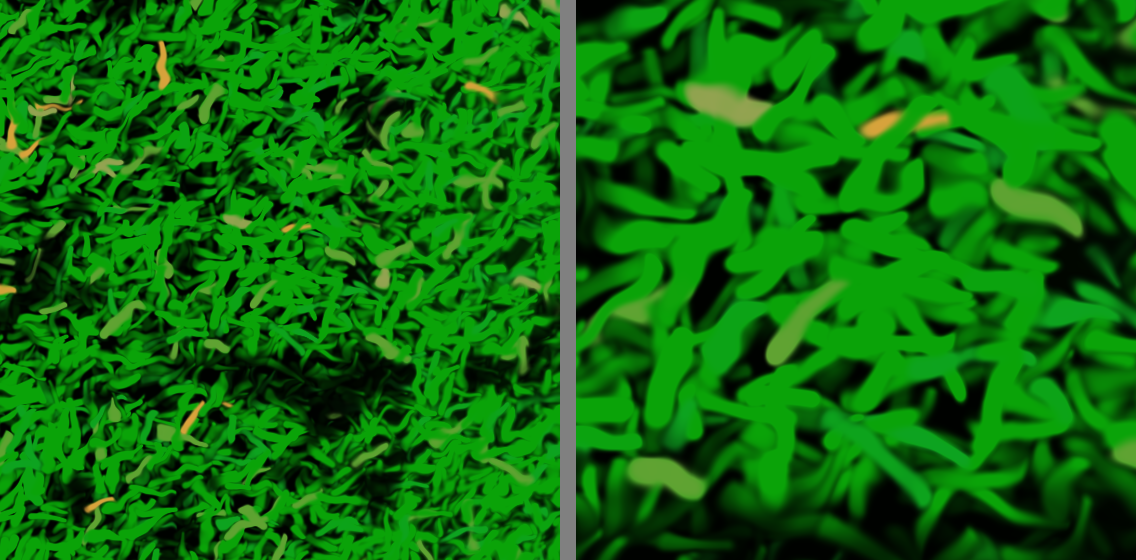
Left, the full canvas; right, a detail of the centre.
Write a WebGL 1 fragment shader that draws this texture.

```glsl
precision highp float;
uniform vec2 u_resolution;

// Dense lawn seen from above: layers of short curved blades are scattered on
// jittered grids and painted from dark and deep to bright and near, each one
// shading what lies beneath. A few are pale, straw-coloured or rusty.

vec4 hash4(vec3 p) {
    vec4 q = fract(p.xyzx * vec4(0.1031, 0.1030, 0.0973, 0.1099));
    q += dot(q, q.wzxy + 33.33);
    return fract((q.xxyz + q.yzzw) * q.zywx);
}

float noise(vec2 p) {
    vec2 i = floor(p), f = fract(p);
    f = f * f * (3.0 - 2.0 * f);
    float a = hash4(vec3(i, 7.0)).x;
    float b = hash4(vec3(i + vec2(1.0, 0.0), 7.0)).x;
    float c = hash4(vec3(i + vec2(0.0, 1.0), 7.0)).x;
    float d = hash4(vec3(i + 1.0, 7.0)).x;
    return mix(mix(a, b, f.x), mix(c, d, f.x), f.y);
}

// Fresh green, some of it cooler
vec3 grassColor(float tone, float tint) {
    vec3 fresh = vec3(0.06, 1.0, 0.05) * tone;
    vec3 cool = vec3(0.09, 0.97, 0.26) * tone;
    return mix(fresh, cool, smoothstep(0.80, 1.0, tint) * 0.7);
}

// Colour of one blade; only near blades may be dry
vec3 bladeColor(float tone, float kind, float tint, float depth) {
    vec3 color = grassColor(tone, tint);
    float light = clamp(tone * 2.5, 0.35, 1.05);
    if (depth > 0.6) {
        if (kind > 0.900) color = vec3(0.40, 0.68, 0.21) * light;
        if (kind > 0.970) color = vec3(0.62, 0.68, 0.34) * light;
        if (kind > 0.984) color = vec3(0.62, 0.46, 0.17) * light;
        if (kind > 0.997) color = vec3(0.66, 0.15, 0.06) * light;
    }
    return color;
}

// Deepens the shade and lifts sunlit green up to a ceiling, keeping the hue
vec3 develop(vec3 color) {
    float lifted = 0.64 * smoothstep(-0.01, 0.43, color.g);
    return color * min(lifted / max(color.g, 0.01), 1.7);
}

void main() {
    vec2 uv = gl_FragCoord.xy / u_resolution.y;

    // Uneven outlines, clumps of shade, and softer focus to the right
    vec2 wobble = vec2(noise(uv * 42.0), noise(uv * 42.0 + 51.0)) - 0.5;
    vec2 p = uv + 0.014 * wobble;
    float clump = noise(uv * 9.0) * 0.55 + noise(uv * 21.0 + 23.0) * 0.45;
    float blur = smoothstep(0.55, 0.95, uv.x + 0.3 * (noise(uv * 3.0) - 0.5));
    float soft = mix(0.0042, 0.0075, blur);
    float patchLight = mix(0.24, 1.08, smoothstep(0.18, 0.58, clump + 0.1 * blur));
    patchLight *= 0.80 + 0.40 * noise(uv * 3.5 + 9.0);
    float grain = 0.70 + 0.60 * noise(uv * 62.0);

    vec3 color = mix(vec3(0.002, 0.02, 0.0), vec3(0.01, 0.12, 0.01), blur);
    const float cellSize = 0.062;

    for (int layer = 0; layer < 11; layer++) {
        float depth = float(layer) / 10.0;
        vec2 grid = p / cellSize + vec2(0.37, 0.61) * float(layer);
        vec2 home = floor(grid);

        for (int k = 0; k < 9; k++) {
            vec2 cell = home + vec2(mod(float(k), 3.0), floor(float(k) / 3.0)) - 1.0;
            vec4 place = hash4(vec3(cell, float(layer) + 11.0));
            vec4 look = hash4(vec3(cell, float(layer) + 47.0));
            vec2 local = (grid - cell - place.xy) * cellSize;

            // Mostly leaning to the upper right, with a wide spread
            float flow = noise((cell + 0.5) * cellSize * 4.0 + 3.0) - 0.5;
            float angle = 0.5 + 1.3 * flow + 2.3 * (place.z - 0.5);
            float c = cos(angle), s = sin(angle);
            vec2 q = vec2(c * local.x + s * local.y, c * local.y - s * local.x);
            q.y += (look.w - 0.5) * 9.0 * q.x * q.x;

            // Distance to the spine of a tapering blade
            float halfLength = mix(0.010, 0.041, place.w);
            float along = clamp(q.x / halfLength, -1.0, 1.0);
            float d = length(q - vec2(along * halfLength, 0.0));
            float width = mix(0.0054, 0.0092, look.z) * (0.85 - 0.20 * along);

            // Shadow, then the blade with darker sides and root
            float shadow = 1.0 - smoothstep(0.2 * width, 2.3 * width, d);
            color *= 1.0 - 0.32 * shadow;
            float cover = 1.0 - smoothstep(width - soft, width + soft, d);
            float tone = (0.25 + 0.75 * depth) * (0.38 + 0.67 * look.x);
            float side = min(d / width, 1.3);
            tone *= (1.0 - 0.24 * side * side) * (0.90 + 0.16 * along);
            tone *= patchLight * grain;
            vec3 blade = bladeColor(tone, look.y, look.w, depth);
            color = mix(color, blade, cover * 0.93);
        }
    }

    gl_FragColor = vec4(develop(color), 1.0);
}
```
